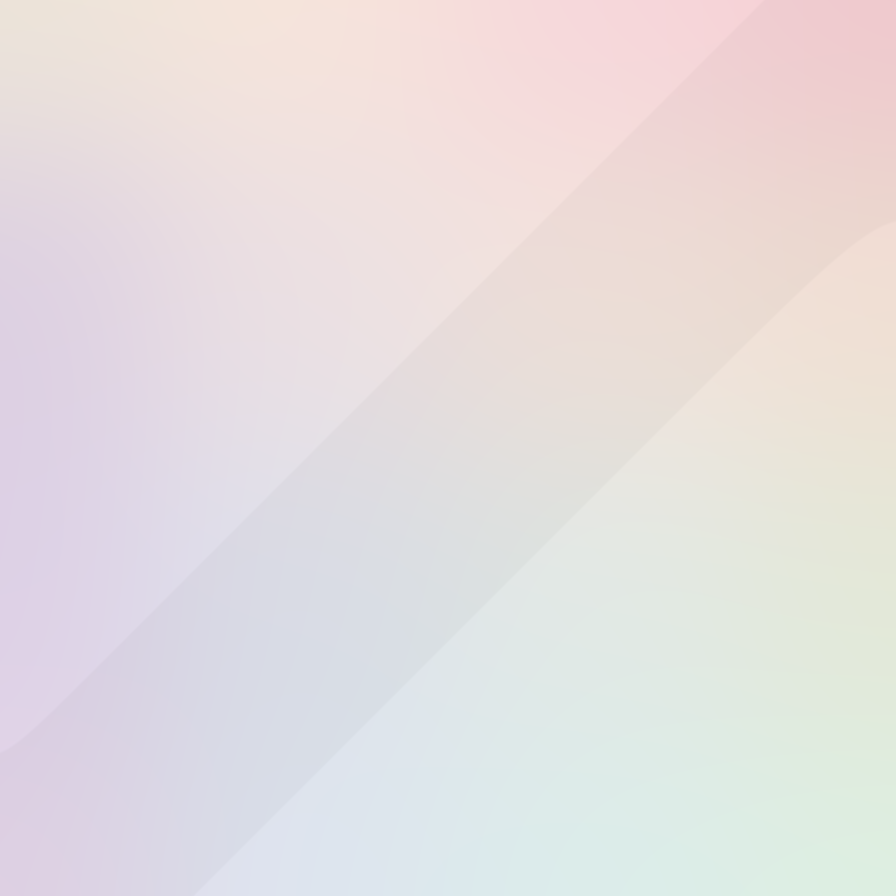
Write a Shadertoy shader that draws this background.

```glsl
// Pastel mesh gradient crossed by a soft, slightly darker diagonal band.

const float BLEND_RADIUS = 0.21;  // reach of each colour column or row
const float BAND_SHADE = 0.973;   // brightness inside the band

vec3 rgb(float r, float g, float b) {
    return vec3(r, g, b) / 255.0;
}

// Smooth weights of four evenly spaced stops along 0..1, summing to one
vec4 stopWeights(float t) {
    vec4 offset = (t - vec4(0.0, 1.0, 2.0, 3.0) / 3.0) / BLEND_RADIUS;
    vec4 weight = exp(-offset * offset);
    return weight / dot(weight, vec4(1.0));
}

vec3 blend(vec4 weight, vec3 a, vec3 b, vec3 c, vec3 d) {
    return a * weight.x + b * weight.y + c * weight.z + d * weight.w;
}

// Colour mesh: four rows of four colours, p runs from the top left
vec3 pastelMesh(vec2 p) {
    vec4 across = stopWeights(p.x);
    vec4 down = stopWeights(p.y);
    vec3 blush = blend(across, rgb(236.0, 229.0, 216.0), rgb(247.0, 229.0, 219.0),
                               rgb(246.0, 214.0, 219.0), rgb(246.0, 205.0, 211.0));
    vec3 peach = blend(across, rgb(219.0, 206.0, 226.0), rgb(235.0, 224.0, 227.0),
                               rgb(244.0, 228.0, 220.0), rgb(240.0, 223.0, 211.0));
    vec3 haze = blend(across, rgb(221.0, 207.0, 229.0), rgb(222.0, 226.0, 236.0),
                              rgb(225.0, 233.0, 229.0), rgb(227.0, 232.0, 215.0));
    vec3 mint = blend(across, rgb(229.0, 213.0, 233.0), rgb(221.0, 229.0, 239.0),
                              rgb(219.0, 237.0, 235.0), rgb(221.0, 239.0, 225.0));
    return blend(down, blush, peach, haze, mint);
}

// Signed distance past a falling diagonal whose end bends by "bend"
float diagonalDistance(vec2 p, float offset, float bend, float fromEnd, float reach) {
    return (p.x + p.y - offset - bend * exp(-fromEnd / reach)) * 0.7071;
}

float softStep(float dist, float width) {
    return smoothstep(-width, width, dist);
}

void mainImage(out vec4 fragColor, in vec2 fragCoord) {
    vec2 p = fragCoord / iResolution.xy;
    p.y = 1.0 - p.y;
    float edgeWidth = max(0.0015, 0.75 / iResolution.y);

    // The band lies between the two bent diagonals
    float upperEdge = diagonalDistance(p, 0.853, -0.013, p.x, 0.02);
    float lowerEdge = diagonalDistance(p, 1.216, 0.031, 1.0 - p.x, 0.04);
    float band = softStep(upperEdge, edgeWidth) * softStep(-lowerEdge, edgeWidth);

    vec3 color = pastelMesh(p) * mix(1.0, BAND_SHADE, band);
    fragColor = vec4(color, 1.0);
}
```
